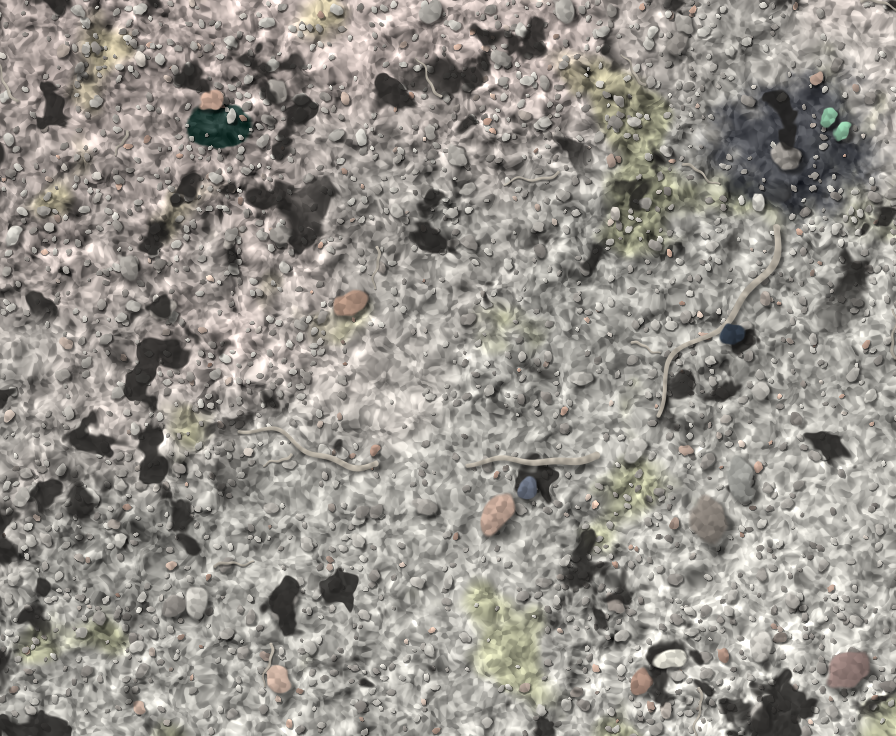
Reproduce this texture procedurally as a Shadertoy shader.

```glsl
float hash(vec2 p) {
    vec3 q = fract(p.xyx * vec3(.1031, .1030, .0973));
    q += dot(q, q.yzx + 33.33);
    return fract((q.x + q.y) * q.z);
}

float noise(vec2 p) {
    vec2 i = floor(p), f = fract(p);
    f = f * f * (3. - 2. * f);
    return mix(mix(hash(i), hash(i + vec2(1, 0)), f.x),
               mix(hash(i + vec2(0, 1)), hash(i + 1.), f.x), f.y);
}

float fbm(vec2 p) {
    float sum = 0., amp = .533;
    for (int i = 0; i < 4; i++) {
        sum += amp * noise(p);
        p = mat2(1.6, 1.2, -1.2, 1.6) * p + 7.3;
        amp *= .5;
    }
    return sum;
}

float blob(vec2 p, vec2 center, vec2 radii) {
    vec2 q = (p - center) / radii;
    return exp(-dot(q, q));
}

// Flaky grains: a softly blended cell pattern with one tone per cell
float grains(vec2 p) {
    vec2 base = floor(p);
    float sum = 0., weight = 0.;
    for (int y = -1; y <= 1; y++)
    for (int x = -1; x <= 1; x++) {
        vec2 id = base + vec2(x, y);
        vec2 q = p - id - vec2(hash(id + 2.3), hash(id + 8.9));
        float w = exp(-9. * dot(q, q));
        sum += w * hash(id + 31.7);
        weight += w;
    }
    return sum / weight - .5;
}

// Loose, crumbly soil is high; smooth crust is low
float crumble(vec2 p) {
    float crust = blob(p, vec2(.58, .3), vec2(.2, .17)) + blob(p, vec2(1.17, .42), vec2(.16, .2))
                + blob(p, vec2(.12, .17), vec2(.13, .12)) + blob(p, vec2(.1, .46), vec2(.13, .1));
    return clamp(.5 + .9 * (noise(p * 6.) - .5) + .6 * (noise(p * 15.) - .5) - .5 * crust, 0., 1.);
}

// A rough pebble lit from the upper left, with a contact shadow
vec3 stone(vec3 ground, vec2 q, vec2 radii, float angle, vec3 tint) {
    float c = cos(angle), s = sin(angle);
    mat2 turn = mat2(c, -s, s, c);
    float rough = .45 * (noise(q / radii.x * 1.8 + angle * 9.) - .5);
    float d = length(turn * q / radii) + rough;
    float shade = length(turn * (q - radii.y * vec2(.3, -.35)) / radii) + rough;
    ground *= 1. - .5 * smoothstep(1.3, .8, shade);
    tint *= .94 + .2 * dot(q, vec2(-.6, .8)) / radii.x + .3 * grains(q * 140. + angle * 20.);
    return mix(ground, tint, smoothstep(1.05, .82, d));
}

vec3 pebbles(vec3 ground, vec2 p, float cells, float share) {
    vec2 base = floor(p * cells);
    for (int y = -1; y <= 1; y++)
    for (int x = -1; x <= 1; x++) {
        vec2 id = base + vec2(x, y);
        if (hash(id + cells) > share * (.25 + crumble(id / cells))) continue;
        vec2 q = p - (id + .2 + .6 * vec2(hash(id + 3.7), hash(id + 9.1))) / cells;
        float r = mix(.2, .46, hash(id + 5.2)) / cells, hue = hash(id + 17.);
        vec3 tint = mix(vec3(.55, .53, .51), vec3(.83, .82, .79), hash(id + 23.));
        tint *= mix(vec3(1), vec3(1.12, .95, .88), smoothstep(.86, 1., hue));
        ground = stone(ground, q, r * vec2(1, .72), 6.28 * hash(id + 41.), tint);
    }
    return ground;
}

vec3 root(vec3 ground, vec2 p, vec2 a, vec2 b, float width, float bend) {
    vec2 along = b - a, side = vec2(-along.y, along.x);
    float t = clamp(dot(p - a, along) / dot(along, along), 0., 1.);
    vec2 q = p - a - along * t - side * bend * (sin(t * 6.) + .4 * sin(t * 15.));
    float w = width * (1. - .5 * t);
    ground *= 1. - .4 * smoothstep(w * 2.2, w * .6, length(q - w * vec2(.5, -1)));
    vec3 bark = vec3(.74, .71, .66) * (.92 + .14 * q.y / w + .25 * (noise(p * 160.) - .5));
    return mix(ground, bark, smoothstep(w + .001, w - .001, length(q)));
}

void mainImage(out vec4 fragColor, in vec2 fragCoord) {
    vec2 p = fragCoord / iResolution.y;
    vec2 warped = p + .012 * (vec2(noise(p * 45.), noise(p * 45. + 50.)) - .5);
    float loose = crumble(p), broad = fbm(p * 4. + 3.);

    // Lit soil with fine and coarse grains
    float relief = fbm(warped * 34.) - fbm(warped * 34. + vec2(-.25, .33));
    float tone = .635 + .35 * (broad - .5) + .1 * (.4 - loose) + relief * (.55 + .7 * loose)
               + .33 * grains(warped * 145.) + .2 * grains(warped * 58.);
    tone += .07 * smoothstep(.3, 1.3, p.x - p.y + .5) - .05 * blob(p, vec2(.2, .75), vec2(.4, .35));
    float pink = smoothstep(.0, .9, p.y - .5 * p.x + 1.2 * (broad - .5));
    vec3 col = tone * mix(vec3(1.01, 1., .965), vec3(1.06, .985, .955), pink);
    col *= mix(vec3(1), vec3(.9, .92, .74), .7 * smoothstep(.6, .75, fbm(p * 7. + 20.)));

    // Stained patches with ragged rims
    float ragged = .5 * (fbm(p * 38.) - .5);
    float soot = smoothstep(.3, .75, blob(p, vec2(1.08, .8), vec2(.12, .11)) + ragged * 1.4);
    col = mix(col, vec3(.2, .21, .24) + .35 * (tone - .6), soot * .85);
    float moss = smoothstep(.33, .46, blob(p, vec2(.297, .829), vec2(.048, .032)) + ragged * .6);
    col = mix(col, vec3(.13, .22, .2) + .3 * (tone - .6), moss);

    // Pebbles of three sizes, then pits between them
    col = pebbles(col, p, 72., .45);
    col = pebbles(col, p, 40., .32);
    col = pebbles(col, p, 20., .13);
    float pits = smoothstep(.61, .7, fbm(warped * 19. + 11.)) * smoothstep(.25, .6, loose);
    pits = max(pits, smoothstep(.7, .75, fbm(warped * 15. + 70.)));
    col = mix(col, vec3(.13, .125, .12), .85 * pits);

    // Stray straws and the larger roots
    for (int i = 0; i < 14; i++) {
        vec2 seed = vec2(i, 4.7);
        vec2 a = vec2(1.22 * hash(seed), hash(seed + 11.));
        float angle = 6.28 * hash(seed + 23.);
        vec2 b = a + mix(.03, .08, hash(seed + 37.)) * vec2(cos(angle), sin(angle));
        col = root(col, p, a, b, .0022, .06);
    }
    col = root(col, p, vec2(.51, .37), vec2(.325, .413), .0045, .06);
    col = root(col, p, vec2(.81, .381), vec2(.635, .367), .0055, .03);
    col = root(col, p, vec2(1.055, .69), vec2(.895, .435), .0055, .07);

    // Coloured stones
    col = stone(col, p - vec2(.675, .303), vec2(.033, .021), 1.2, vec3(.76, .65, .59));
    col = stone(col, p - vec2(.963, .293), vec2(.036, .024), 1.6, vec3(.55, .52, .49));
    col = stone(col, p - vec2(1.005, .348), vec2(.031, .019), 1.7, vec3(.63, .63, .61));
    col = stone(col, p - vec2(1.15, .092), vec2(.031, .025), .6, vec3(.61, .52, .5));
    col = stone(col, p - vec2(.475, .588), vec2(.024, .016), .5, vec3(.69, .57, .5));
    col = stone(col, p - vec2(.717, .337), vec2(.019, .015), 1.3, vec3(.41, .44, .5));
    col = stone(col, p - vec2(.994, .546), vec2(.019, .014), .4, vec3(.2, .24, .29));
    col = stone(col, p - vec2(.911, .106), vec2(.024, .013), .1, vec3(.93, .92, .87));

    // Seedling leaves
    col = stone(col, p - vec2(1.125, .84), vec2(.013, .011), .8, vec3(.56, .76, .64));
    col = stone(col, p - vec2(1.145, .823), vec2(.014, .011), 1.1, vec3(.56, .76, .64));

    fragColor = vec4(clamp(col, 0., 1.), 1.);
}
```
